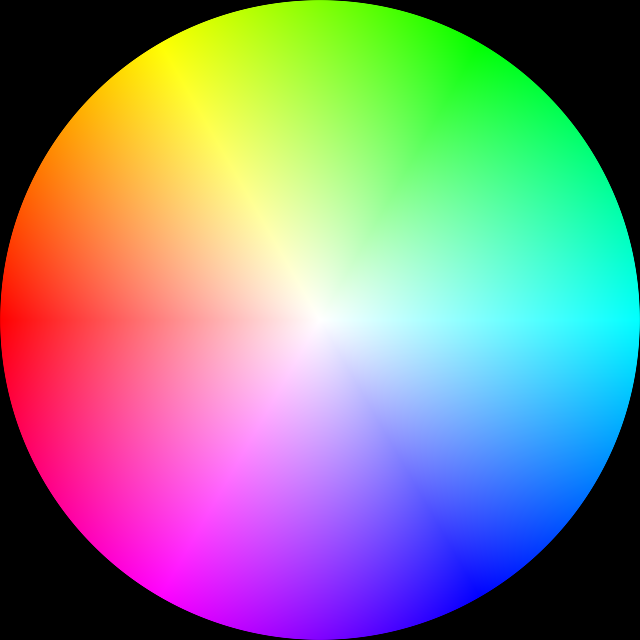
This background is drawn by a three.js fragment shader. Its source:

```glsl
// A colour wheel on black: hue turns with the angle, clockwise from red at the left,
// and saturation grows in step with the radius, from white at the centre to pure
// colour at the rim. The disc touches all four sides of the canvas.

varying vec2 vUv;

const float TAU = 6.2831853;

// Fully bright colour from a hue in turns and a saturation from 0 to 1
vec3 hueColor(float hue, float saturation) {
  vec3 ramp = abs(mod(hue * 6.0 + vec3(0.0, 4.0, 2.0), 6.0) - 3.0) - 1.0;
  return mix(vec3(1.0), clamp(ramp, 0.0, 1.0), saturation);
}

void main() {
  // Polar position around the centre
  vec2 fromCenter = vUv - 0.5;
  float radius = length(fromCenter);
  float hue = 0.5 - atan(fromCenter.y, fromCenter.x) / TAU;

  // Wheel colour, then a thin soft rim against the black
  vec3 wheel = hueColor(hue, min(radius / 0.5, 1.0));
  float disc = 1.0 - smoothstep(0.499, 0.5005, radius);

  gl_FragColor = vec4(wheel * disc, 1.0);
}
```
